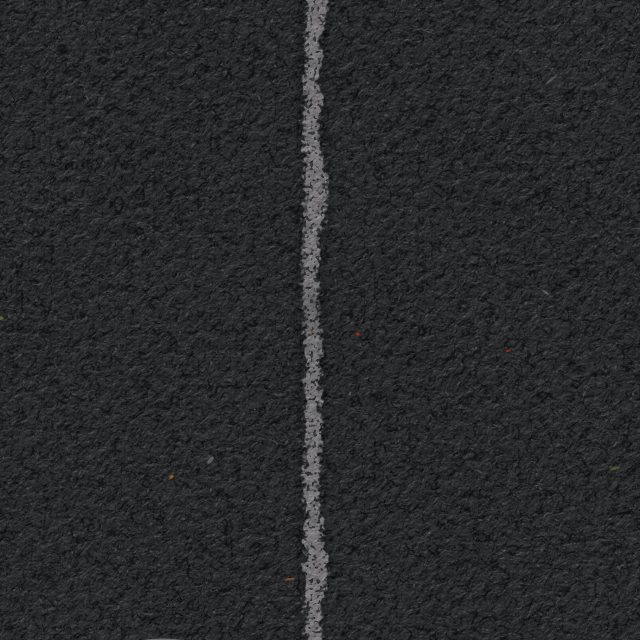
A Shadertoy shader for this texture:

```glsl
// Dark rough asphalt with a narrow, worn, pale painted line and a few bits of debris.

const vec3 ASPHALT = vec3(0.160, 0.166, 0.169);
const vec3 PAINT = vec3(0.475, 0.467, 0.475);
const vec3 STONE = vec3(0.42, 0.43, 0.42);
const vec3 ORANGE = vec3(0.62, 0.33, 0.11);
const vec3 RED = vec3(0.58, 0.17, 0.09);
const vec3 OLIVE = vec3(0.38, 0.38, 0.20);

vec2 hash2(vec2 p) {
    vec3 q = fract(p.xyx * vec3(0.1031, 0.1030, 0.0973));
    q += dot(q, q.yzx + 33.33);
    return fract((q.xx + q.yz) * q.zy);
}

mat2 rotation(float angle) {
    float c = cos(angle), s = sin(angle);
    return mat2(c, -s, s, c);
}

float cornerSlope(vec2 cell, vec2 offset) {
    float angle = 6.2832 * hash2(cell).x;
    return dot(vec2(cos(angle), sin(angle)), offset);
}

// Gradient noise, roughly -0.7 to 0.7
float gradientNoise(vec2 p) {
    vec2 i = floor(p), f = fract(p);
    vec2 u = f * f * f * (f * (f * 6.0 - 15.0) + 10.0);
    vec2 e = vec2(1.0, 0.0);
    float low = mix(cornerSlope(i, f), cornerSlope(i + e, f - e), u.x);
    float high = mix(cornerSlope(i + e.yx, f - e.yx), cornerSlope(i + 1.0, f - 1.0), u.x);
    return mix(low, high, u.y);
}

// Stacked octaves, turned and slightly stretched along the diagonal grain
float roughHeight(vec2 p) {
    vec2 q = rotation(0.6) * p * vec2(1.0, 1.1);
    q.x *= 0.9;
    q += 0.006 * vec2(gradientNoise(p * 37.0), gradientNoise(p * 37.0 + 71.0));
    float height = 0.0, amplitude = 0.8, frequency = 62.0;
    for (int i = 0; i < 4; i++) {
        height += amplitude * gradientNoise(q * frequency + 17.0 * float(i));
        q = rotation(0.5) * q;
        frequency *= 1.75;
        amplitude *= 0.74;
    }
    return height;
}

// Short curved crevices: thin zero-crossings of noise, broken by a second field
float crevices(vec2 p, float frequency) {
    float ridge = abs(gradientNoise(p * frequency));
    float gaps = smoothstep(0.0, 0.16, gradientNoise(p * frequency * 0.8 + 43.0));
    return (1.0 - smoothstep(0.04, 0.15, ridge)) * gaps;
}

// Soft-edged ellipse
float fleck(vec2 p, vec2 centre, vec2 radius, float angle) {
    vec2 d = rotation(angle) * (p - centre) / radius;
    return 1.0 - smoothstep(0.55, 1.25, length(d));
}

// One random light chip in some cells of a grid
float scatteredChips(vec2 p, float cells, float chance) {
    vec2 cell = floor(p * cells);
    vec2 pick = hash2(cell + 9.0), place = hash2(cell + 57.0);
    vec2 radius = vec2(mix(0.07, 0.2, pick.y * pick.y), 0.07);
    float chip = fleck(fract(p * cells), 0.2 + 0.6 * place, radius, 3.1416 * place.x);
    return chip * step(pick.x, chance) * (0.35 + 0.65 * place.y);
}

float bulge(float y, float centre, float width) {
    float d = (y - centre) / width;
    return exp(-d * d);
}

// Signed distance to the wavering line, negative inside
float lineDistance(vec2 p) {
    float swell = bulge(p.y, 0.985, 0.03) + bulge(p.y, 0.695, 0.045) + bulge(p.y, 0.115, 0.045);
    float middle = 0.4880 + 0.0065 * swell - 0.003 * bulge(p.y, 0.56, 0.05);
    float halfWidth = 0.0135 + 0.005 * swell;
    float ragged = 0.008 * gradientNoise(p * 45.0 + 5.0) + 0.011 * gradientNoise(p * 130.0);
    return abs(p.x - middle) - halfWidth + ragged;
}

void mainImage(out vec4 fragColor, in vec2 fragCoord) {
    vec2 p = fragCoord / iResolution.xy;

    // Raking light over the relief
    float height = roughHeight(p);
    float slope = height - roughHeight(p + vec2(-0.0007, 0.0017));
    float glint = max(slope, 0.0);
    float cracks = max(crevices(p, 58.0), 0.9 * crevices(p + 3.7, 100.0));
    float broad = gradientNoise(p * 5.0) + 0.6 * gradientNoise(p * 13.0);
    float grain = gradientNoise(p * 235.0 + 11.0);
    float light = 0.125 * slope + 0.17 * glint * glint + 0.04 * height + 0.04 * grain;
    vec3 color = ASPHALT + light + 0.010 * broad - 0.062 * cracks;
    color = max(color, vec3(0.06, 0.065, 0.067));

    // Loose pale grit
    float grit = max(scatteredChips(p, 41.0, 0.28), 0.8 * scatteredChips(p + 0.41, 73.0, 0.28));
    color = mix(color, STONE, 0.5 * grit);

    // Worn paint, with fine pits and larger bare patches
    float edge = lineDistance(p);
    color *= 1.0 - 0.2 * (1.0 - smoothstep(0.0, 0.012, abs(edge - 0.004)));
    float pitting = gradientNoise(p * 190.0 + 21.0) + 0.5 * gradientNoise(p * 95.0) - 0.2 * height;
    float pits = smoothstep(0.08, 0.36, pitting + 14.0 * (edge + 0.008));
    float wear = 1.0 - 0.25 * bulge(p.y, 0.51, 0.035);
    float cover = (1.0 - smoothstep(-0.005, 0.003, edge)) * (1.0 - 0.75 * pits) * wear;
    color = mix(color, PAINT + 0.15 * slope + 0.08 * height, 0.94 * cover);

    // Leaf scraps and pebbles
    color = mix(color, RED, fleck(p, vec2(0.559, 0.478), vec2(0.0034, 0.0027), 0.0));
    color = mix(color, RED, fleck(p, vec2(0.794, 0.452), vec2(0.004, 0.0018), 0.2));
    color = mix(color, ORANGE, fleck(p, vec2(0.268, 0.255), vec2(0.004, 0.0027), 0.5));
    color = mix(color, ORANGE, 0.8 * fleck(p, vec2(0.452, 0.095), vec2(0.008, 0.002), 0.1));
    color = mix(color, ORANGE, 0.4 * fleck(p, vec2(0.488, 0.482), vec2(0.004, 0.0025), 0.0));
    color = mix(color, OLIVE, 0.7 * fleck(p, vec2(0.96, 0.268), vec2(0.008, 0.0025), 0.3));
    color = mix(color, OLIVE, fleck(p, vec2(0.001, 0.503), vec2(0.005, 0.003), 0.0));
    color = mix(color, STONE, 0.8 * fleck(p, vec2(0.329, 0.281), vec2(0.008, 0.0035), 0.9));
    color = mix(color, STONE, 0.7 * fleck(p, vec2(0.853, 0.543), vec2(0.007, 0.002), -0.6));
    color = mix(color, STONE, 0.6 * fleck(p, vec2(0.862, 0.876), vec2(0.014, 0.002), 0.7));
    color = mix(color, STONE, fleck(p, vec2(0.254, 0.001), vec2(0.028, 0.0015), 0.0));
    fragColor = vec4(color, 1.0);
}
```
